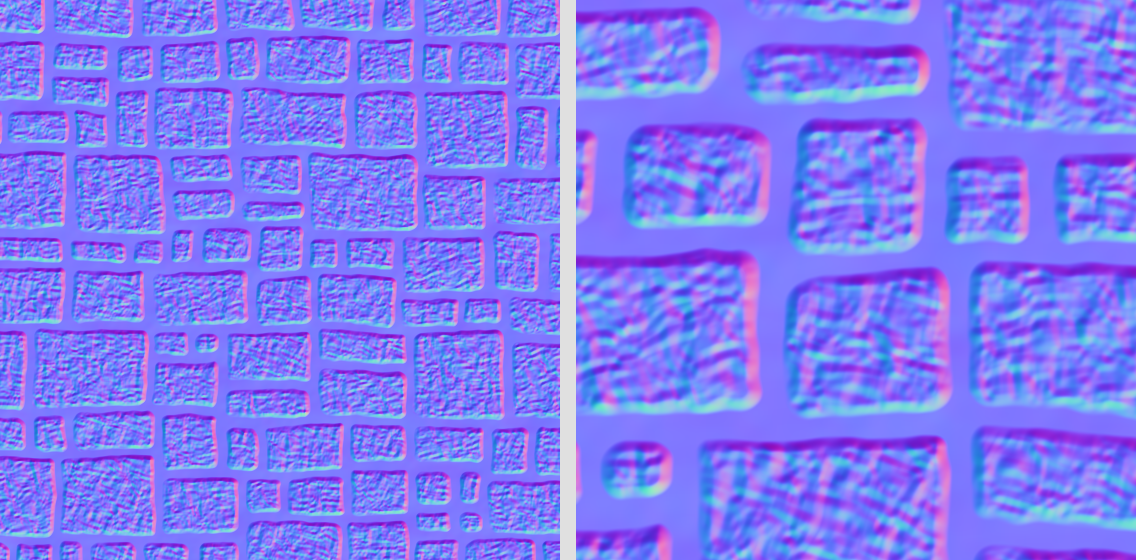
Left: the whole. Right: its middle third, enlarged.
Reproduce this texture map procedurally as a WebGL 1 fragment shader.

```glsl
precision highp float;
uniform vec2 u_resolution;

const vec2 GRID = vec2(6.0, 9.0);      // blocks per canvas side
const float STONE_HEIGHT = 0.0052;
const float BEVEL = 0.0045;            // half width of the stone edge slope
const float SAMPLE_STEP = 0.001;
const vec2 FACE_TILT = vec2(0.035, 0.02);
const float MORTAR_TILT = 0.06;

float hash(vec2 p) {
  vec3 q = fract(vec3(p.xyx) * 0.1031);
  q += dot(q, q.yzx + 33.33);
  return fract((q.x + q.y) * q.z);
}

float noise(vec2 p) {
  vec2 i = floor(p), f = fract(p);
  f = f * f * (3.0 - 2.0 * f);
  return mix(mix(hash(i), hash(i + vec2(1.0, 0.0)), f.x),
             mix(hash(i + vec2(0.0, 1.0)), hash(i + 1.0), f.x), f.y);
}

vec2 noise2(vec2 p) {
  return vec2(noise(p), noise(p + 47.3)) - 0.5;
}

mat2 rotation(float a) {
  float c = cos(a), s = sin(a);
  return mat2(c, s, -s, c);
}

float wall(vec2 cell) {
  return 0.2 + 0.6 * hash(cell + 13.0);
}

// Pinwheel tiling: even cells hold an upright wall, odd cells a level one
vec2 blockVertex(vec2 p) {
  vec2 c = floor(p), side;
  if (mod(c.x + c.y, 2.0) < 0.5) {
    side.x = step(c.x + wall(c), p.x);
    side.y = step(c.y + wall(c + vec2(2.0 * side.x - 1.0, 0.0)), p.y);
  } else {
    side.y = step(c.y + wall(c), p.y);
    side.x = step(c.x + wall(c + vec2(0.0, 2.0 * side.y - 1.0)), p.x);
  }
  return c + side;
}

// Block bounds as (left, bottom, right, top)
vec4 blockBounds(vec2 v) {
  float sw = wall(v - 1.0), ne = wall(v);
  float se = wall(v - vec2(0.0, 1.0)), nw = wall(v - vec2(1.0, 0.0));
  vec4 offsets = mod(v.x + v.y, 2.0) < 0.5 ? vec4(sw, se, ne, nw)
                                           : vec4(nw, sw, se, ne);
  return vec4(v - 1.0, v) + offsets;
}

// Cuts long blocks into smaller stones
vec4 splitBlock(vec4 b, vec2 p, inout float seed) {
  for (int i = 0; i < 2; i++) {
    vec2 size = b.zw - b.xy;
    float aspect = size.x / size.y;
    float cut = mix(0.32, 0.68, hash(vec2(seed, 5.0)));
    float chance = hash(vec2(seed, 9.0));
    float side = 0.0;
    if (aspect > 1.7 && size.x > 0.13 && chance < 0.6) {
      float x = b.x + size.x * cut;
      side = step(x, p.x);
      if (side > 0.5) b.x = x; else b.z = x;
    } else if (aspect < 1.1 && size.y > 0.12 && chance < 0.6) {
      float y = b.y + size.y * cut;
      side = step(y, p.y);
      if (side > 0.5) b.y = y; else b.w = y;
    }
    seed = 100.0 * hash(vec2(seed, 21.0 + side));
  }
  return b;
}

float roundedBox(vec2 p, vec2 halfSize, float radius) {
  vec2 q = abs(p) - halfSize + radius;
  return length(max(q, 0.0)) + min(max(q.x, q.y), 0.0) - radius;
}

// Fine chiselled streaks crossed by finer ridges, centred on zero
float chiselGrain(vec2 p, float seed) {
  vec2 q = rotation(0.7 * (hash(vec2(seed, 3.0)) - 0.5)) * p + seed;
  q += 0.006 * noise2(q * 40.0);
  return 0.0042 * (noise(q * vec2(125.0, 45.0)) - 0.5)
       + 0.0036 * (noise(q * vec2(80.0, 180.0)) - 0.5)
       + 0.0016 * (noise(q * vec2(230.0, 200.0)) - 0.5);
}

float surfaceHeight(vec2 uv) {
  // Wobbly outlines
  vec2 p = uv + 0.010 * noise2(uv * 8.0) + 0.005 * noise2(uv * 26.0)
              + 0.0025 * noise2(uv * 70.0);
  vec2 g = p * GRID + 20.0;
  vec2 v = blockVertex(g);
  float seed = 100.0 * hash(v + 71.0);
  vec4 b = splitBlock(blockBounds(v) / GRID.xyxy, g / GRID, seed);

  // Slightly skewed stone with its own gap and corner radius
  vec2 local = g / GRID - 0.5 * (b.xy + b.zw);
  vec2 halfSize = 0.5 * (b.zw - b.xy);
  float gap = mix(0.0085, 0.013, hash(vec2(seed, 31.0)));
  float radius = mix(0.004, 0.011, hash(vec2(seed, 37.0)));
  vec2 skewed = local + local.yx * 0.08 * (vec2(hash(vec2(seed, 41.0)), hash(vec2(seed, 43.0))) - 0.5);
  float d = roundedBox(skewed, halfSize - gap, radius);
  float stone = 1.0 - smoothstep(-BEVEL, BEVEL, d);

  float face = STONE_HEIGHT + dot(local, FACE_TILT) + chiselGrain(uv, seed);
  float mortar = 0.0035 * noise(uv * vec2(17.0, 23.0)) + 0.0004 * noise(uv * 75.0);
  return mortar + stone * face;
}

void main() {
  vec2 uv = gl_FragCoord.xy / u_resolution;
  vec2 dx = vec2(SAMPLE_STEP, 0.0), dy = dx.yx;
  vec2 slope = vec2(surfaceHeight(uv + dx) - surfaceHeight(uv - dx),
                    surfaceHeight(uv + dy) - surfaceHeight(uv - dy)) / (2.0 * SAMPLE_STEP);
  slope.y -= MORTAR_TILT;

  // Encode the normal with green pointing down
  vec3 normal = normalize(vec3(-slope.x, slope.y, 1.0));
  gl_FragColor = vec4(0.5 + 0.5 * normal, 1.0);
}
```
